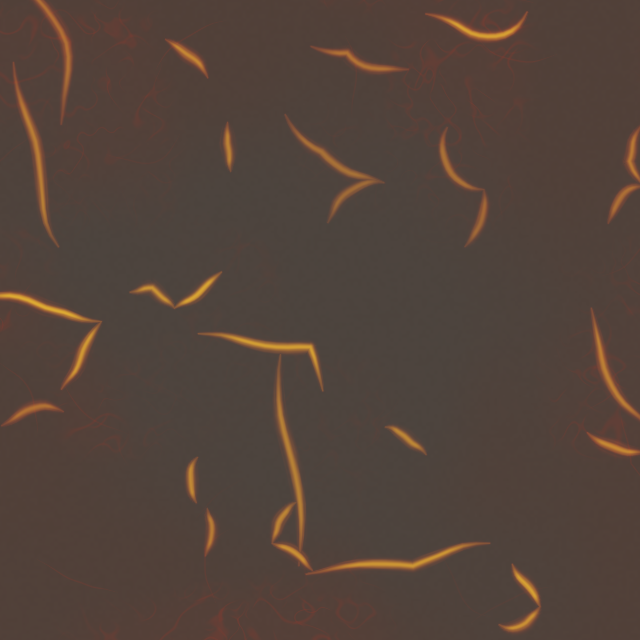
A Shadertoy shader for this texture:

```glsl
#define GRID 5
#define STEPS 14
#define STRAND_WIDTH 0.0068
#define HAIR_WIDTH 0.0014
#define MAX_BEND 2.6
#define BRANCH_CHANCE 0.36
#define GREY_GROUND vec3(0.300, 0.266, 0.242)
#define RUST_GROUND vec3(0.318, 0.252, 0.222)
#define HAIR_RED vec3(0.47, 0.235, 0.195)
#define GOLD vec3(0.86, 0.66, 0.20)

float hash(vec2 p) {
    vec3 q = fract(vec3(p.xyx) * 0.1031);
    q += dot(q, q.yzx + 33.33);
    return fract((q.x + q.y) * q.z);
}

float noise(vec2 p) {
    vec2 cell = floor(p), f = fract(p);
    f = f * f * (3.0 - 2.0 * f);
    return mix(mix(hash(cell), hash(cell + vec2(1, 0)), f.x),
               mix(hash(cell + vec2(0, 1)), hash(cell + vec2(1, 1)), f.x), f.y);
}

vec2 heading(float angle) { return vec2(cos(angle), sin(angle)); }

// Heat of one curved, tapered strand walked as short segments
float strand(vec2 p, vec2 start, float angle, float len, float width, vec2 id) {
    if (distance(p, start) > len + 0.04) return 0.0;
    float bend = (hash(id + 3.1) - 0.5) * MAX_BEND;
    float kink = hash(id + 5.7) < 0.3 ? 2.4 * (hash(id + 8.3) - 0.5) : 0.0;
    int kinkStep = 4 + int(6.0 * hash(id + 11.9));
    float stepLen = len / float(STEPS);
    float nearest = 1e3, nearAlong = 0.0, nearSide = 0.0;
    angle -= 0.5 * bend;
    for (int i = 0; i < STEPS; i++) {
        angle += bend / float(STEPS) + 0.35 * (noise(vec2(float(i) * 0.5, 0.0) + id * 7.0) - 0.5);
        if (i == kinkStep) angle += kink;
        vec2 dir = heading(angle), rel = p - start;
        float h = clamp(dot(rel, dir), 0.0, stepLen);
        float along = (float(i) + h / stepLen) / float(STEPS);
        float w = width * (0.25 + 0.75 * pow(max(sin(3.14159 * along), 0.0), 0.8));
        float d = length(rel - dir * h) / w;
        if (d < nearest) {
            nearest = d;
            nearAlong = along;
            nearSide = (dir.x * rel.y - dir.y * rel.x) / w;
        }
        start += dir * stepLen;
    }
    // Lengthwise streaks fray the sides
    float streak = noise(vec2(nearAlong * len * 22.0, nearSide * 2.2) + id * 13.0);
    nearest *= 0.82 + 0.4 * streak;
    float fade = smoothstep(0.0, 0.25, nearAlong) * smoothstep(1.0, 0.7, nearAlong);
    return exp(-nearest * nearest) * (0.4 + 0.6 * fade);
}

// Broken, curling threads drawn along noise contours
float tangle(vec2 p) {
    vec2 warped = p + 0.03 * vec2(noise(p * 14.0), noise(p * 14.0 + 40.0));
    float lines = 0.0;
    for (int i = 0; i < 3; i++) {
        float k = float(i);
        vec2 q = mat2(0.8, 0.6, -0.6, 0.8) * warped * (26.0 + 9.0 * k) + 31.0 * k;
        float gaps = smoothstep(0.4, 0.75, noise(p * 24.0 + 17.0 * k));
        lines += gaps * smoothstep(0.075, 0.0, abs(noise(q) - 0.5));
        warped = warped.yx;
    }
    return lines;
}

void mainImage(out vec4 fragColor, in vec2 fragCoord) {
    vec2 p = fragCoord / iResolution.y;
    vec2 center = 0.5 * iResolution.xy / iResolution.y;

    // Smoky ground, rustier towards the border
    float cloud = 0.6 * noise(p * 3.5 + 9.0) + 0.4 * noise(p * 8.0 + 21.0);
    float rust = smoothstep(0.22, 0.62, length(p - center) + 0.45 * (cloud - 0.5));
    vec3 color = mix(GREY_GROUND, RUST_GROUND, rust);
    color += 0.006 * (noise(p * 160.0) - 0.5);

    // Main strands with occasional branches, and loose hairs
    float heat = 0.0, hair = 0.0;
    for (int y = 0; y < GRID; y++)
    for (int x = 0; x < GRID; x++) {
        vec2 id = vec2(x, y) + 2.0;
        vec2 jitter = vec2(hash(id + 20.3), hash(id + 41.7)) - 0.5;
        vec2 middle = (vec2(x, y) + 0.5 + 0.75 * jitter) / float(GRID) * 2.0 * center;
        float angle = 6.2832 * hash(id + 60.9);
        float len = 0.075 + 0.27 * pow(hash(id + 77.1), 2.6);
        float glow = 0.62 + 0.4 * hash(id + 91.3);
        vec2 start = middle - 0.45 * len * heading(angle);
        if (hash(id + 104.5) < 0.92)
            heat = max(heat, glow * strand(p, start, angle, len, STRAND_WIDTH, id));
        if (hash(id + 120.7) < BRANCH_CHANCE) {
            float turn = mix(0.7, 1.9, hash(id + 133.9));
            float branchLen = 0.05 + 0.35 * len;
            heat = max(heat, 0.9 * glow * strand(p, start, angle + turn, branchLen, STRAND_WIDTH, id + 150.0));
        }
        vec2 loose = middle + 0.16 * (vec2(hash(id + 170.1), hash(id + 181.3)) - 0.5);
        hair = max(hair, strand(p, loose, angle + 2.0, 0.14, HAIR_WIDTH, id + 200.0));
    }

    // Faint red threads gather in patches
    float patches = smoothstep(0.5, 0.8, noise(p * 5.5 + 63.0)) * (0.2 + 0.8 * rust);
    float threads = 0.4 * hair * rust + 0.42 * patches * tangle(p);
    color = mix(color, HAIR_RED, clamp(threads + 0.1 * patches, 0.0, 0.7));

    // Heat ramp: red rises first, gold only in the core
    vec3 ramp = vec3(heat, pow(heat, 1.65 + 0.4 * rust), heat);
    color = mix(color, GOLD, ramp);
    fragColor = vec4(color, 1.0);
}
```
